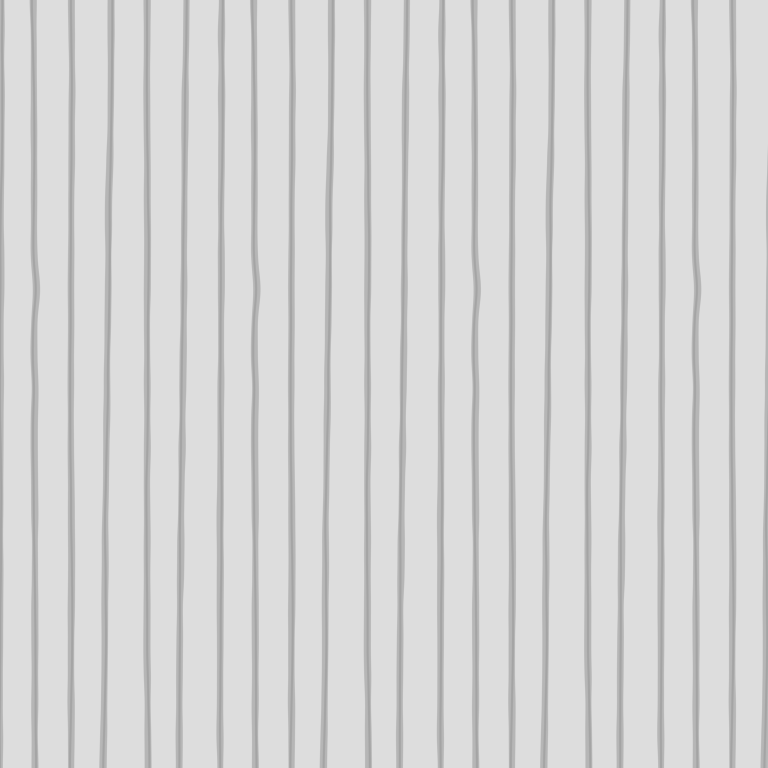
Write a Shadertoy shader that draws this pattern.

```glsl
const vec3 PAPER = vec3(0.868);
const vec3 STRIPE = vec3(0.715);
const vec3 CORE = vec3(0.645);
const int LINES = 6;               // distinct lines in one repeat
const float PITCH = 0.04783;       // mean distance between lines
const float HALF_WIDTH = 0.0043;
const float CORE_HALF_WIDTH = 0.0014;
const float CORE_SHIFT = 0.0018;   // how far the core drifts sideways
const float WOBBLE = 0.0010;
const float WIDTH_WEAR = 0.0005;

// Per line: offset from the even grid, and sideways lean over the full height
const float OFFSET[LINES] = float[](0.0005, -0.0031, -0.0028, -0.0039, 0.0004, -0.0012);
const float LEAN[LINES] = float[](0.002, -0.0025, 0.001, 0.0104, -0.001, 0.0104);

float hash(vec2 p) {
    vec3 q = fract(p.xyx * 0.1031);
    q += dot(q, q.yzx + 33.33);
    return fract((q.x + q.y) * q.z);
}

// Smooth noise along a line, from -1 to 1
float noise(float y, float seed) {
    float cell = floor(y);
    float t = smoothstep(0.0, 1.0, y - cell);
    return 2.0 * mix(hash(vec2(cell, seed)), hash(vec2(cell + 1.0, seed)), t) - 1.0;
}

float bump(float y, float centre, float size) {
    float d = (y - centre) / size;
    return exp(-d * d);
}

float lineCentre(float index, int kind, float y) {
    float seed = float(kind) * 7.0 + 3.0;
    float x = index * PITCH + OFFSET[kind] + LEAN[kind] * (y - 0.5);
    x += WOBBLE * (0.7 * noise(y * 7.0, seed) + 0.4 * noise(y * 19.0, seed + 1.0));
    // One line of each repeat carries a pair of kinks
    if (kind == 1) x += 0.0030 * bump(y, 0.622, 0.03) + 0.0014 * bump(y, 0.495, 0.03);
    return x;
}

// Antialiased band coverage
float band(float distanceToCentre, float halfWidth, float blur) {
    return 1.0 - smoothstep(-blur, blur, abs(distanceToCentre) - halfWidth);
}

void mainImage(out vec4 fragColor, in vec2 fragCoord) {
    vec2 uv = fragCoord / iResolution.y;
    float blur = 0.75 / iResolution.y;
    float nearest = floor(uv.x / PITCH + 0.5);
    vec3 colour = PAPER;

    for (int i = -1; i <= 1; i++) {
        float index = nearest + float(i);
        int kind = int(mod(index + 0.5, float(LINES)));
        float seed = float(kind) * 5.0 + 60.0;
        float d = uv.x - lineCentre(index, kind, uv.y);

        // Hand-drawn stripe with slightly uneven width
        float halfWidth = HALF_WIDTH + WIDTH_WEAR * noise(uv.y * 24.0, seed);
        colour = mix(colour, STRIPE, band(d, halfWidth, blur));

        // Darker core drifting inside the stripe
        float shift = CORE_SHIFT * noise(uv.y * 6.0, seed + 1.0);
        colour = mix(colour, CORE, band(d - shift, CORE_HALF_WIDTH, blur));
    }
    fragColor = vec4(colour, 1.0);
}
```
